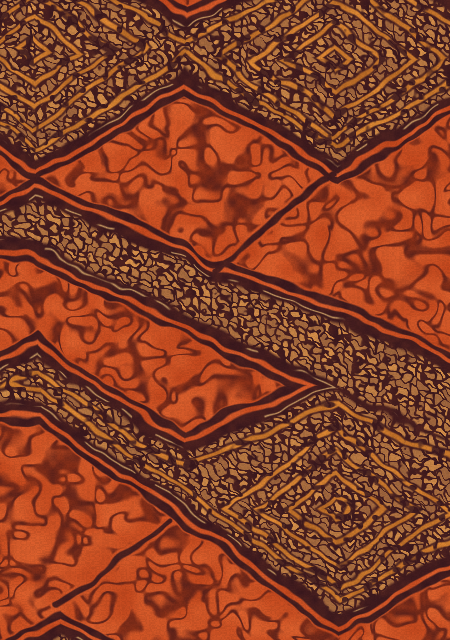
A Shadertoy shader for this pattern:

```glsl
// Batik cloth: pebbled gold bands and diamonds winding over scrolled rust fields
float hash(vec2 p) {
    return fract(sin(dot(p, vec2(127.1, 311.7))) * 43758.5453);
}

float noise(vec2 p) {
    vec2 i = floor(p), f = fract(p);
    f = f * f * (3.0 - 2.0 * f);
    float low = mix(hash(i), hash(i + vec2(1.0, 0.0)), f.x);
    float high = mix(hash(i + vec2(0.0, 1.0)), hash(i + vec2(1.0, 1.0)), f.x);
    return mix(low, high, f.y);
}

// Soft mask: 1 where v is below zero
float below(float v, float blur) {
    return 1.0 - smoothstep(-blur, blur, v);
}

float segment(vec2 p, vec2 a, vec2 b) {
    vec2 ab = b - a;
    return length(p - a - ab * clamp(dot(p - a, ab) / dot(ab, ab), 0.0, 1.0));
}

float diamond(vec2 p, vec2 centre) {
    vec2 q = abs(p - centre) / vec2(0.32, 0.23);
    return q.x + q.y;
}

// Approximate signed distance to a strip between two heights
float strip(float y, float top, float bottom) {
    return 0.87 * max(top - y, y - bottom);
}

// x: gap between the two nearest pebbles, y: random value of the nearest
vec2 pebbles(vec2 p) {
    vec2 corner = floor(p - 0.5);
    float first = 9.0, second = 9.0, id = 0.0;
    for (int n = 0; n < 4; n++) {
        vec2 c = corner + vec2(float(n % 2), float(n / 2));
        float r = hash(c);
        vec2 centre = c + 0.5 + 0.6 * (vec2(r, fract(r * 37.0)) - 0.5);
        float d = length(centre - p);
        second = min(second, max(d, first));
        if (d < first) {
            first = d;
            id = fract(r * 91.0);
        }
    }
    return vec2(second - first, id);
}

void mainImage(out vec4 fragColor, in vec2 fragCoord) {
    // Width is 1, y runs downward
    vec2 p = vec2(fragCoord.x, iResolution.y - fragCoord.y) / iResolution.x;
    float px = 1.0 / iResolution.x;

    // Hand-drawn wobble
    vec2 w = p + 0.018 * (vec2(noise(p * 10.0), noise(p * 10.0 + 40.0)) - 0.5);
    w.y += 0.012 * (noise(p * 34.0) - 0.5);
    float x = w.x, y = w.y;
    float zig = abs(fract((x - 0.083) / 0.667) - 0.5) * 2.0;
    float bump = (x - 0.46) * 25.0;
    float left = max(0.08 - x, 0.0);

    // Gold bands from top to bottom
    float topBand = strip(y, 0.065 - 0.2 * zig, 0.163 + 0.207 * zig);
    float midBand = strip(y, 0.41 + 0.4 * x + 0.8 * left + 0.02 * exp(-bump * bump),
                          0.51 + 0.48 * x + 0.4 * left);
    float lowBand = strip(y, 1.0 - zig * (0.23 - 0.12 * x),
                          0.9 + 0.72 * max(x - 0.09, 0.0) - 1.28 * max(x - 0.75, 0.0));
    float lastBand = 0.87 * (1.4 + 0.5 * abs(x - 0.13) - y);
    float d = min(min(topBand, midBand), min(lowBand, lastBand));

    // Shared paint variation
    float blotch = noise(p * 60.0);
    float drift = noise(p * 25.0);
    vec3 dark = mix(vec3(0.22, 0.09, 0.11), vec3(0.30, 0.13, 0.12), blotch);
    vec3 col = dark;

    if (d > 0.0) {
        // Rust field with curling scrolls
        float curl = abs(noise(p * 36.0 + 1.6 * vec2(drift, noise(p * 25.0 + 83.0))) - 0.5);
        float seam = min(segment(w, vec2(0.74, 0.385), vec2(0.48, 0.6)),
                         segment(w, vec2(0.38, 1.16), vec2(0.12, 1.345)));
        float field = smoothstep(0.036, 0.042, d) * smoothstep(0.010, 0.016, seam);
        vec3 rust = mix(vec3(0.74, 0.27, 0.11), vec3(0.83, 0.36, 0.17), drift);
        vec3 scroll = mix(vec3(0.36, 0.13, 0.10), vec3(0.52, 0.18, 0.09), blotch);
        col = mix(rust, scroll, field * below(curl - 0.115, 36.0 * px));

        // Contour lines beside the bands and seams between fields
        float pen = 0.004 + 0.005 * drift;
        col = mix(col, dark, below(min(abs(d - 0.029), seam) - pen, px));
        col = mix(col, dark, below(d - 0.013, px));
    } else {
        // Ochre pebbles on the dark bands
        vec2 q = vec2(x * 44.0, (y - 0.4 * x) * 62.0);
        vec2 chip = pebbles(q + 0.9 * vec2(blotch, noise(p * 90.0)));
        vec3 ochre = mix(vec3(0.60, 0.38, 0.23), vec3(0.82, 0.55, 0.28), chip.y);
        float chips = below(0.14 + 0.28 * chip.y - chip.x, 50.0 * px);
        col = mix(col, ochre, chips * below(d + 0.010, 2.0 * px));

        // Nested diamonds and streaks: dark grooves with broken amber lines
        float k = min(diamond(w, vec2(0.074, 0.11)),
                  min(diamond(w, vec2(0.74, 0.13)), diamond(w, vec2(0.75, 1.13))));
        float ring = abs(fract(k * 4.5) - 0.5) * 0.042 + step(0.85, k);
        float groove = min(ring, abs(min(topBand, lowBand) + 0.034));
        float broken = smoothstep(0.28, 0.42, blotch) * below(d + 0.02, px);
        vec3 amber = mix(vec3(0.70, 0.40, 0.14), vec3(0.86, 0.53, 0.20), drift);
        col = mix(col, dark, 0.85 * below(groove - 0.009, px));
        col = mix(col, amber, broken * below(groove - 0.0045, px));
    }

    // Pale nicks on the borders
    float nick = smoothstep(0.58, 0.68, drift);
    col = mix(col, vec3(0.78, 0.60, 0.38), nick * below(abs(d + 0.001) - 0.0014, px));
    fragColor = vec4(col * (0.95 + 0.1 * hash(floor(p * 360.0))), 1.0);
}
```
